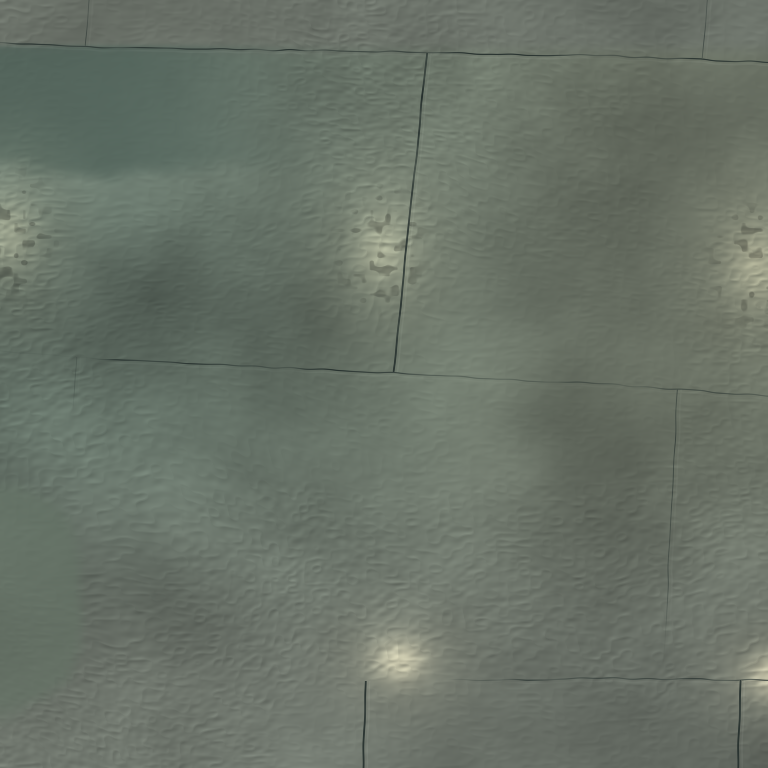
This texture is drawn by a Shadertoy shader. Its source:

```glsl
// Weathered grey-green slabs with thin staggered seams, wrinkled relief and soft lamp reflections.

// Slab layout: rows run from top to bottom, all lengths in canvas units.
const vec3 SEAM_Y = vec3(0.932, 0.514, 0.113);
const vec3 SEAM_SLOPE = vec3(-0.021, -0.054, 0.008);
const vec3 SEAM_DEPTH = vec3(0.75, 0.75, 0.6);
const vec4 ROW_CENTRE = vec4(0.97, 0.724, 0.31, 0.06);
const vec4 JOINT_X = vec4(0.113, 0.534, 0.873, 0.475);
const vec4 JOINT_GAP = vec4(0.805, 0.82, 0.785, 0.488);
const vec4 JOINT_LEAN = vec4(0.09, 0.105, 0.05, 0.04);
const vec4 JOINT_DEPTH = vec4(0.5, 0.85, 0.55, 0.8);
const float LINE_HALF_WIDTH = 0.0008;

// Surface
const vec3 TEAL = vec3(0.385, 0.440, 0.400);
const vec3 OLIVE = vec3(0.412, 0.440, 0.390);
const vec3 GREY = vec3(0.405, 0.430, 0.397);
const vec3 DARK_STAIN = vec3(0.300, 0.372, 0.340);
const vec3 SMOOTH_STAIN = vec3(0.395, 0.455, 0.400);
const vec3 SEAM_COLOR = vec3(0.15, 0.19, 0.18);
const vec3 LAMP_COLOR = vec3(0.42, 0.38, 0.30);
const vec2 WRINKLE_SCALE = vec2(72.0, 122.0);
const float WRINKLE_STRENGTH = 0.24;
const float MOTTLE_STRENGTH = 0.52;

// Lamps sit on two staggered rows.
const vec2 LAMP_START = vec2(0.01, 0.695);
const vec2 LAMP_STEP = vec2(0.488, -0.02);
const vec2 LAMP_ROW = vec2(0.022, -0.535);

float hash(vec2 p) {
    vec3 q = fract(vec3(p.xyx) * 0.1031);
    q += dot(q, q.yzx + 33.33);
    return fract((q.x + q.y) * q.z);
}

float noise(vec2 p) {
    vec2 i = floor(p), f = fract(p);
    f = f * f * (3.0 - 2.0 * f);
    return mix(mix(hash(i), hash(i + vec2(1, 0)), f.x),
               mix(hash(i + vec2(0, 1)), hash(i + vec2(1, 1)), f.x), f.y);
}

float fbm(vec2 p) {
    float sum = 0.0, amp = 0.5;
    for (int i = 0; i < 5; i++) {
        sum += amp * noise(p);
        p = mat2(1.6, 1.2, -1.2, 1.6) * p + 7.3;
        amp *= 0.5;
    }
    return sum;
}

// Height of the creased surface; the warp bends the creases.
float wrinkles(vec2 p) {
    vec2 q = p + 0.075 * vec2(noise(p * 4.0), noise(p * 4.0 + 19.0));
    q.y += 0.010 * noise(p * 19.0 + 5.0);
    float ridge = 1.0 - abs(2.0 * noise(q * WRINKLE_SCALE) - 1.0);
    return 0.5 * ridge + 0.5 * noise(q.yx * WRINKLE_SCALE.yx * 1.35 + 31.0);
}

float line(float d, float halfWidth, float pixel) {
    return 1.0 - smoothstep(halfWidth - 0.6 * pixel, halfWidth + 0.6 * pixel, abs(d));
}

// Returns seam darkness in x and the bright lip beside it in y.
vec2 seams(vec2 p, float pixel) {
    vec2 result = vec2(0.0);
    int row = 0;
    float wobble = 0.005 * (noise(vec2(p.x * 9.0, 3.0)) - 0.5) + 0.002 * (noise(vec2(p.x * 45.0, 6.0)) - 0.5);
    for (int i = 0; i < 3; i++) {
        float d = p.y - SEAM_Y[i] - SEAM_SLOPE[i] * (p.x - 0.5) - wobble;
        if (d < 0.0) row = i + 1;
        float depth = SEAM_DEPTH[i] * (0.4 + 0.9 * noise(vec2(p.x * 32.0, float(i) * 5.0)));
        if (i == 1) depth *= mix(0.12, 1.0, smoothstep(0.11, 0.15, p.x)) * (1.0 - 0.4 * smoothstep(0.51, 0.55, p.x));
        if (i == 2) depth *= smoothstep(0.56, 0.7, p.x);
        result = max(result, depth * vec2(line(d, LINE_HALF_WIDTH, pixel), line(d + 0.004, 0.001, pixel)));
    }
    float gap = JOINT_GAP[row];
    float x = p.x - JOINT_X[row] - JOINT_LEAN[row] * (p.y - ROW_CENTRE[row]);
    x += 0.002 * (noise(vec2(p.y * 30.0, 8.0)) - 0.5);
    float d = mod(x + 0.5 * gap, gap) - 0.5 * gap;
    float depth = JOINT_DEPTH[row] * (0.6 + 0.6 * noise(vec2(p.y * 40.0, 2.0)));
    if (row == 2) depth *= smoothstep(0.12, 0.3, p.y) * mix(smoothstep(0.46, 0.5, p.y) * 0.4, 1.0, step(0.5, p.x));
    float width = LINE_HALF_WIDTH * (row == 1 || row == 3 ? 1.5 : 0.8);
    return max(result, depth * vec2(line(d, width, pixel), line(d - 0.005, 0.001, pixel)));
}

// Tight core plus wide halo for each lamp.
float lamps(vec2 p) {
    float glow = 0.0;
    for (int j = 0; j < 2; j++)
    for (int i = j; i < 3; i++) {
        vec2 d = p - LAMP_START - LAMP_STEP * float(i) - LAMP_ROW * float(j);
        float r2 = dot(d, d * vec2(1.0, j == 0 ? 0.55 : 1.5));
        glow += (j == 0 ? 0.36 : 0.75) * exp(-r2 / 0.0011) + 0.28 * exp(-r2 / 0.007);
    }
    return glow;
}

void mainImage(out vec4 fragColor, in vec2 fragCoord) {
    vec2 p = fragCoord / iResolution.xy;
    float pixel = 1.0 / iResolution.y;

    // Base tint and cloudy mottling
    vec3 color = mix(TEAL, OLIVE, smoothstep(0.1, 0.9, p.x));
    color = mix(color, GREY, max(smoothstep(0.5, 0.1, p.y), smoothstep(0.92, 0.95, p.y)));
    color *= 1.0 + MOTTLE_STRENGTH * (fbm(p * 5.0 + 2.0) - 0.485);

    // Stains with little relief
    float edge = 0.06 * (fbm(p * 9.0) - 0.5);
    float dark = smoothstep(0.44, 0.15, p.x + edge) * smoothstep(0.765, 0.80, p.y + edge) * smoothstep(0.945, 0.935, p.y);
    float smoothArea = smoothstep(1.1, 0.9, length((p - vec2(0.0, 0.22)) / vec2(0.11, 0.15)) + 4.0 * edge);
    color = mix(color, DARK_STAIN, 0.7 * dark);
    color = mix(color, SMOOTH_STAIN, 0.6 * smoothArea);

    // Wrinkled relief, lit from above left
    float glow = lamps(p);
    float relief = wrinkles(p) - wrinkles(p + vec2(-0.0018, 0.0026));
    float rough = mix(0.5, 1.0, smoothstep(0.35, 0.65, noise(p * 4.0 + 11.0)));
    rough *= mix(1.0, 0.65, smoothstep(0.45, 0.75, p.x) * smoothstep(0.2, 0.5, p.y));
    rough *= 1.0 - 0.75 * max(dark, smoothArea);
    color *= 1.0 + WRINKLE_STRENGTH * relief * (rough + 0.7 * min(glow, 1.0));
    color += LAMP_COLOR * glow * (0.85 + 0.5 * relief);

    // Dark pits where the light grazes the surface
    float pits = smoothstep(0.66, 0.85, noise(p * vec2(95.0, 120.0) + 3.0));
    color *= 1.0 - 0.22 * pits * smoothstep(0.08, 0.35, glow) * smoothstep(0.4, 0.5, p.y);

    // Seams and their worn lips
    vec2 seam = seams(p, pixel);
    color += 0.03 * seam.y;
    color = mix(color, SEAM_COLOR, min(seam.x, 1.0));
    fragColor = vec4(clamp(color, 0.0, 1.0), 1.0);
}
```
